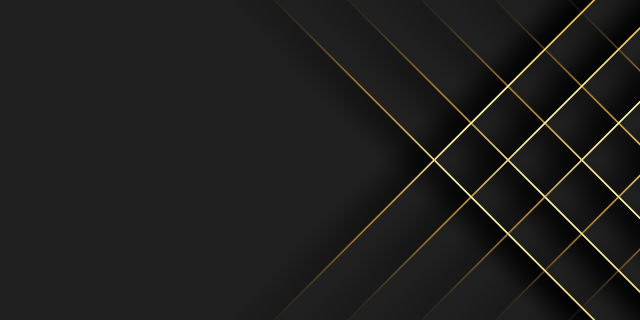
A WebGL 1 fragment shader for this background:

```glsl
precision highp float;

uniform vec2 u_resolution;

#define APEX_X 1.357
#define SPACING 0.2305
#define LINE_HALF_WIDTH 0.0027
#define SHADOW_REACH 0.19
#define BASE vec3(0.125)
#define BRONZE vec3(0.25, 0.21, 0.13)
#define GOLD vec3(0.66, 0.50, 0.20)
#define PALE vec3(1.0, 0.96, 0.65)
#define AMBER vec3(0.90, 0.74, 0.30)

// Metal tint along a line; rise runs from -0.5 (dim end) to 0.5
vec3 metal(float rise, vec3 endColor) {
  vec3 color = mix(BRONZE, GOLD, smoothstep(-0.5, -0.16, rise));
  color = mix(color, PALE, smoothstep(-0.2, 0.1, rise));
  return mix(color, endColor, smoothstep(0.15, 0.5, rise));
}

// Light left after the shadow cast leftwards by the next line
float shade(float across, float rise) {
  float next = max(ceil(across), 0.0);
  float gap = (next - across) * SPACING;
  float falloff = 1.0 - smoothstep(0.0, SHADOW_REACH, gap);
  float strength = mix(0.15, 0.95, smoothstep(-0.6, 0.5, rise));
  return 1.0 - strength * falloff;
}

// Coverage of the nearest 45 degree line, none left of the first
float lineMask(float across, float pixel) {
  float nearest = max(floor(across + 0.5), 0.0);
  float dist = abs(across - nearest) * SPACING * 0.70711;
  return 1.0 - smoothstep(LINE_HALF_WIDTH - 0.6 * pixel,
                          LINE_HALF_WIDTH + 0.6 * pixel, dist);
}

void main() {
  float pixel = 1.0 / u_resolution.y;
  vec2 p = gl_FragCoord.xy * pixel;
  p.y -= 0.5;

  // Line coordinates: whole numbers lie on the lines
  float falling = (p.x + p.y - APEX_X) / SPACING;
  float rising = (p.x - p.y - APEX_X) / SPACING;

  // Shadowed panels
  vec3 color = BASE * shade(falling, -p.y) * shade(rising, p.y);

  // Gold lattice, fading out at the dim ends
  float fallingAlpha = lineMask(falling, pixel) * smoothstep(-0.65, -0.2, -p.y);
  float risingAlpha = lineMask(rising, pixel) * smoothstep(-0.65, -0.2, p.y);
  vec3 fallingMetal = metal(-p.y, mix(AMBER, PALE, 0.6));
  vec3 risingMetal = metal(p.y, AMBER);
  color = mix(color, fallingMetal, fallingAlpha);
  color = max(color, mix(color, risingMetal, risingAlpha));

  gl_FragColor = vec4(color, 1.0);
}
```
